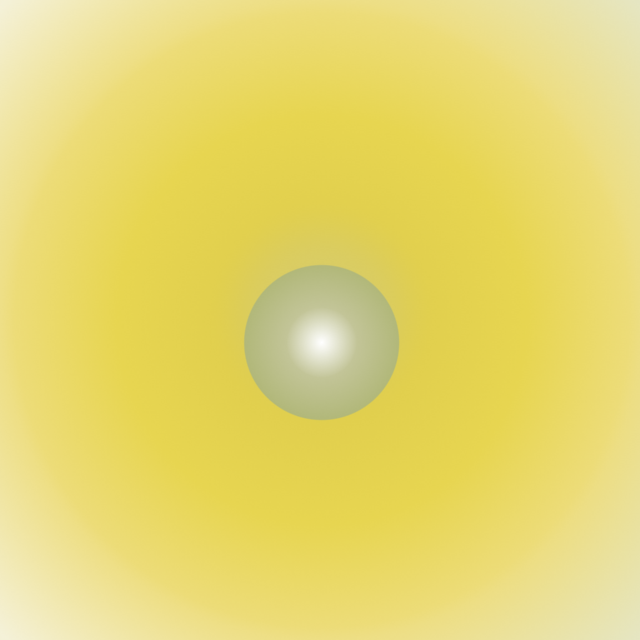
Give the GLSL for this background, as a Shadertoy shader.

```glsl
// A pale disc with a white glowing core on a warm yellow field.
// Radial ramps, chained with smooth and linear steps, shade the field from
// gold to cream; a faint halo sits behind the disc, and fine grain hides banding.

float hash(vec2 p) {
    return fract(sin(dot(p, vec2(127.1, 311.7))) * 43758.5453);
}

// Linear progress of x from a to b, clamped to 0..1
float ramp(float a, float b, float x) {
    return clamp((x - a) / (b - a), 0.0, 1.0);
}

// Gold centre, bright yellow ring, cream corners that cool to the right
vec3 field(vec2 uv) {
    float r = length(uv - vec2(0.503, 0.5));
    vec3 corner = mix(vec3(0.958, 0.945, 0.845), vec3(0.900, 0.900, 0.760),
                      smoothstep(0.2, 1.0, uv.x));
    vec3 color = mix(vec3(0.876, 0.806, 0.300), vec3(0.906, 0.836, 0.316), ramp(0.12, 0.32, r));
    color = mix(color, vec3(0.930, 0.866, 0.490), ramp(0.32, 0.50, r));
    return mix(color, corner, ramp(0.48, 0.70, r));
}

// White core falling through grey-beige to a sage rim
vec3 disc(float r) {
    vec3 color = mix(vec3(1.0), vec3(0.765, 0.772, 0.600), ramp(0.0, 0.055, r));
    return mix(color, vec3(0.695, 0.720, 0.475), ramp(0.052, 0.121, r));
}

void mainImage(out vec4 fragColor, in vec2 fragCoord) {
    vec2 uv = fragCoord / iResolution.xy;
    float pixel = 1.0 / iResolution.y;
    vec3 color = field(uv);

    // Soft halo, a little above the disc
    float halo = 1.0 - smoothstep(0.07, 0.18, length(uv - vec2(0.503, 0.512)));
    color = mix(color, vec3(0.845, 0.800, 0.420), 0.75 * halo);

    // Disc with a smoothed edge
    float r = length(uv - vec2(0.5026, 0.4648));
    color = mix(color, disc(r), 1.0 - smoothstep(-pixel, pixel, r - 0.1211));

    // Fine grain
    color += (hash(floor(uv * 512.0)) - 0.5) / 255.0;
    fragColor = vec4(color, 1.0);
}
```
